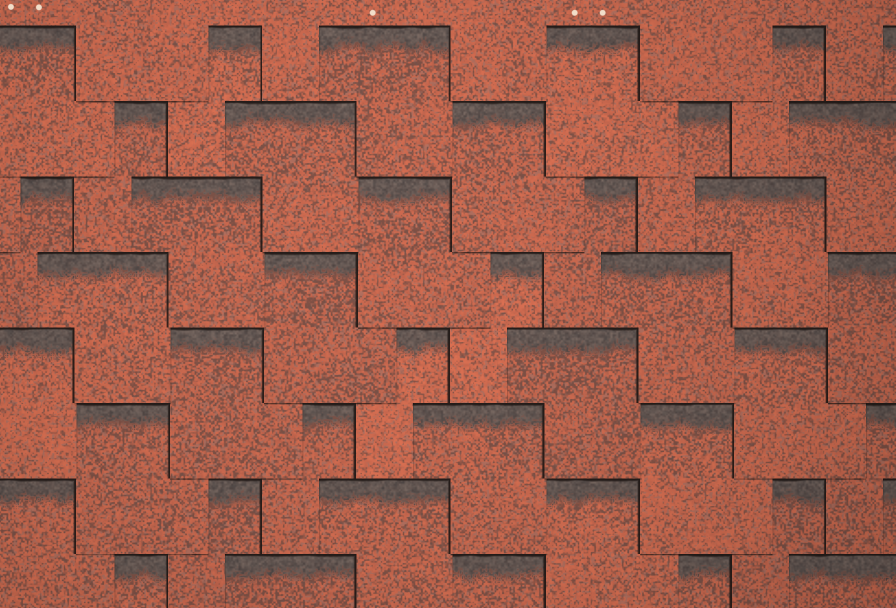
Write a Shadertoy shader that draws this texture.

```glsl
// Red granulated roof shingles in stepped courses with three cut-outs per repeat.
// Every course is shifted by a sixth of the repeat; each cut-out shows the slate
// band of the course below, and continues into the tab of the next row.

// Layout, in canvas heights
const float PERIOD = 0.9272;               // width of one repeat
const float SHIFT  = PERIOD / 6.0;         // leftward step per row
const float ROW    = 0.1241;               // exposed height of a course
const float TOP    = 0.0421;               // first row edge below the top
const float ORIGIN = 0.343;                // start of the first cut-out
const vec3  CUT_LEFT  = vec3(0.0, 0.182, 0.5556);
const vec3  CUT_RIGHT = vec3(0.088, 0.398, 0.7095);
const vec3  NAIL_X = vec3(0.018, 0.064, 0.613);
const float NAIL_RADIUS = 0.0048;
const float EDGE_WIDTH  = 0.0042;          // dark shadow lines
const float SEAM_WIDTH  = 0.0026;          // faint lines
const float BAND_HEIGHT = 0.034;
const float GRAIN = 330.0;                 // granules per canvas height

// Colours
const vec3 RED_BRIGHT  = vec3(0.84, 0.43, 0.315);
const vec3 RED_DEEP    = vec3(0.71, 0.37, 0.285);
const vec3 SPECK       = vec3(0.38, 0.275, 0.25);
const vec3 PALE        = vec3(0.60, 0.43, 0.39);
const vec3 SLATE_DARK  = vec3(0.25, 0.24, 0.24);
const vec3 SLATE_LIGHT = vec3(0.48, 0.42, 0.39);
const vec3 SHADOW      = vec3(0.12, 0.09, 0.08);
const vec3 NAIL        = vec3(0.95, 0.87, 0.79);

float hash(vec2 p) {
    vec3 q = fract(p.xyx * vec3(0.1031, 0.1030, 0.0973));
    q += dot(q, q.yzx + 33.33);
    return fract((q.x + q.y) * q.z);
}

float noise(vec2 p) {
    vec2 i = floor(p), f = fract(p);
    f = f * f * (3.0 - 2.0 * f);
    return mix(mix(hash(i), hash(i + vec2(1, 0)), f.x),
               mix(hash(i + vec2(0, 1)), hash(i + vec2(1, 1)), f.x), f.y);
}

// x: depth inside a cut-out (negative on tabs), y: distance from its left edge,
// z: distance to its right edge, w: index of the piece
vec4 cutout(float u) {
    float repeat = floor(u / PERIOD);
    u -= repeat * PERIOD;
    vec4 cut = vec4(-1.0, 1.0, 1.0, 0.0);
    for (int k = 0; k < 3; k++) {
        float left = u - CUT_LEFT[k], right = CUT_RIGHT[k] - u;
        float depth = min(left, right);
        if (depth > cut.x) cut.xyz = vec3(depth, left, right);
        if (left >= 0.0) cut.w = repeat * 3.0 + float(k);
    }
    return cut;
}

vec3 shade(vec2 p) {
    // Row, course and piece under this point
    float down = (1.0 - p.y - TOP) / ROW;
    float row = floor(down);
    float y = (down - row) * ROW;
    float u = p.x - ORIGIN + row * SHIFT;
    vec4 cut = cutout(u);
    bool starter = row < 0.0;
    bool open = !starter && cut.x > 0.0;
    bool openAbove = row < 1.0 || cutout(u - SHIFT).x > 0.0;
    float course = row + (open || starter ? 1.0 : 0.0);
    float tone = hash(vec2(course * 7.0 + 3.0, course < 0.5 ? 50.0 : cut.w + 50.0));

    // Granules: red mix with slate and pale specks, in uneven blotches
    float fine = noise(p * GRAIN);
    float coarse = noise(p * GRAIN * 0.63 + 19.0);
    float pale = noise(p * GRAIN * 0.8 + 71.0);
    float blotch = noise(p * vec2(9.0, 14.0) + tone * 40.0);
    float slate = 0.12 * tone + 0.14 * (blotch - 0.4);
    if (open) slate += 0.04 + 0.30 * exp(-y / 0.035);
    vec3 col = mix(RED_BRIGHT, RED_DEEP, 0.65 * coarse + 0.35 * tone);
    col = mix(col, PALE, 0.6 * smoothstep(0.6, 0.85, pale + 0.3 * slate));
    col = mix(col, SPECK, 0.75 * smoothstep(0.45, 1.05, fine + slate));

    // Slate band with a ragged lower border, and the cut edges
    float wear = noise(vec2(u * 45.0, row * 5.0));
    if (open) {
        float ragged = y + 0.026 * (fine - 0.5) + 0.012 * (wear - 0.5);
        float band = 1.0 - smoothstep(BAND_HEIGHT - 0.008, BAND_HEIGHT + 0.010, ragged);
        col = mix(col, mix(SLATE_DARK, SLATE_LIGHT, 0.5 * (fine + coarse)), band * 0.93);
        float edge = EDGE_WIDTH * (0.75 + 0.5 * wear);
        float shadow = max(1.0 - smoothstep(0.5 * edge, 1.4 * edge, y),
                           1.0 - smoothstep(0.4 * edge, 1.2 * edge, cut.z));
        col = mix(col, SHADOW, 0.92 * shadow);
        col *= 1.0 - 0.18 * (1.0 - smoothstep(0.0, SEAM_WIDTH, cut.y));
    } else if (!starter && !openAbove) {
        float seam = 1.0 - smoothstep(0.4 * SEAM_WIDTH, 1.4 * SEAM_WIDTH, y);
        col = mix(col, SHADOW, seam * (0.25 + 0.35 * wear + 0.3 * coarse));
    }

    // Soft light, strongest left of centre
    vec2 away = p - vec2(0.6, 0.62);
    col *= 1.04 - 0.18 * dot(away, away);

    // Nail heads along the top strip
    float nailY = 1.0 - 0.011 - 0.010 * min(p.x / 0.6, 1.0);
    for (int k = 0; k < 3; k++) {
        float dx = mod(p.x - NAIL_X[k] + 0.5 * PERIOD, PERIOD) - 0.5 * PERIOD;
        float d = length(vec2(dx, p.y - nailY));
        col = mix(col, NAIL, 1.0 - smoothstep(0.8 * NAIL_RADIUS, 1.2 * NAIL_RADIUS, d));
    }
    return col;
}

void mainImage(out vec4 fragColor, in vec2 fragCoord) {
    // Four samples per pixel smooth all edges
    vec3 sum = vec3(0.0);
    for (int i = 0; i < 4; i++) {
        vec2 offset = vec2(i % 2, i / 2) * 0.5 - 0.25;
        sum += shade((fragCoord + offset) / iResolution.y);
    }
    fragColor = vec4(sum / 4.0, 1.0);
}
```
